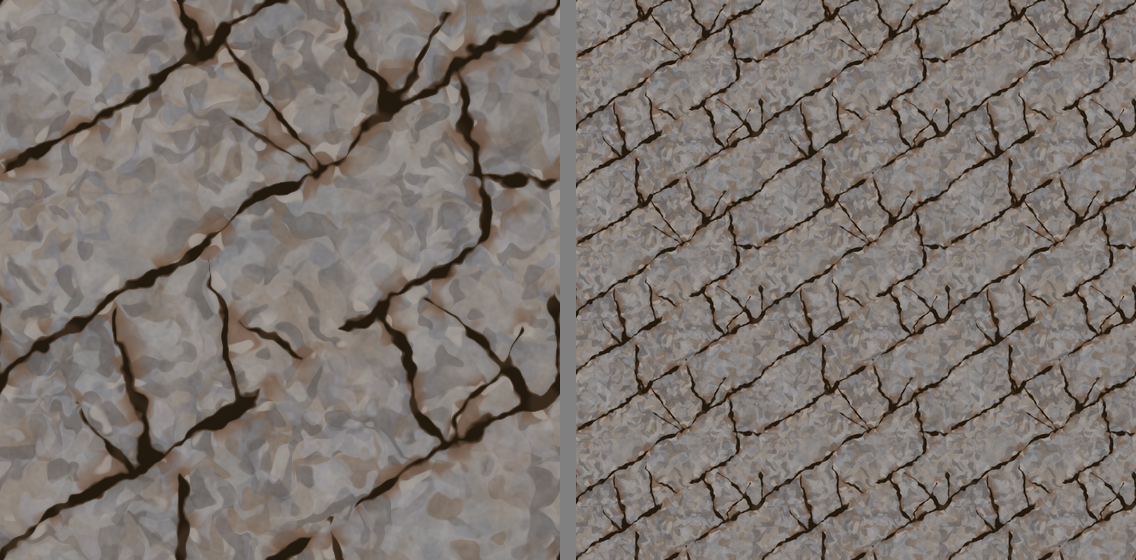
Left: one tile. Right: repeated 3 by 3.
This texture is drawn by a Shadertoy shader. Its source:

```glsl
// Weathered grey stone slabs split by dark, slanting cracks with rusty rims.
// Cracks are distances to a skewed lattice of lines and hashed segments;
// the stone is layered patches of gradient noise. Everything wraps at the edges.

const vec3 COOL_STONE = vec3(0.548, 0.540, 0.536);
const vec3 WARM_STONE = vec3(0.565, 0.522, 0.485);
const vec3 RUST = vec3(0.46, 0.33, 0.24);
const vec3 PALE_CHIP = vec3(0.66, 0.63, 0.60);
const vec3 CRACK_RIM = vec3(0.30, 0.225, 0.16);
const vec3 CRACK_CORE = vec3(0.13, 0.095, 0.055);
const vec3 PATCH_TONES[6] = vec3[6](
    vec3(0.61, 0.59, 0.57), vec3(0.49, 0.425, 0.37), vec3(0.48, 0.48, 0.50),
    vec3(0.40, 0.38, 0.37), vec3(0.59, 0.58, 0.59), vec3(0.41, 0.385, 0.375));

vec2 hash2(vec2 p, float seed) {
    vec3 q = fract(vec3(p.xyx + seed * 17.3 + 3.7) * vec3(0.1031, 0.1030, 0.0973));
    q += dot(q, q.yzx + 33.33);
    return fract((q.xx + q.yz) * q.zy);
}

float cornerSlope(vec2 cell, vec2 offset, float period, float seed) {
    vec2 wrapped = floor(mod(cell + 0.5, period));
    float angle = 6.28318 * hash2(wrapped, seed).x;
    return dot(vec2(cos(angle), sin(angle)), offset);
}

// Gradient noise that repeats once per canvas, with "period" cells across.
float noise(vec2 p, float period, float seed) {
    p *= period;
    vec2 i = floor(p), f = fract(p);
    vec2 s = f * f * f * (f * (f * 6.0 - 15.0) + 10.0);
    vec2 e = vec2(1.0, 0.0);
    float a = cornerSlope(i, f, period, seed);
    float b = cornerSlope(i + e.xy, f - e.xy, period, seed);
    float c = cornerSlope(i + e.yx, f - e.yx, period, seed);
    float d = cornerSlope(i + e.xx, f - e.xx, period, seed);
    return mix(mix(a, b, s.x), mix(c, d, s.x), s.y);
}

float fbm(vec2 p, float period, float seed) {
    float sum = 0.0, gain = 0.6;
    for (int k = 0; k < 4; k++) {
        sum += gain * noise(p, period, seed + float(k));
        period *= 2.0;
        gain *= 0.6;
    }
    return sum;
}

vec2 warp(vec2 p, float period, float amount, float seed) {
    return p + amount * vec2(noise(p, period, seed), noise(p, period, seed + 1.0));
}

float smoothMin(float a, float b, float k) {
    float h = max(k - abs(a - b), 0.0) / k;
    return min(a, b) - 0.25 * h * h * k;
}

// Skewed lattice: u counts the long cracks, v the steps along them.
vec2 toLattice(vec2 p) { return vec2(3.0 * p.y - 2.0 * p.x, 2.0 * p.x + p.y); }
vec2 fromLattice(vec2 l) { return vec2((3.0 * l.y - l.x) / 8.0, (l.x + l.y) / 4.0); }

// Distance to a line from a to b that thins towards b.
float taperedSegment(vec2 p, vec2 a, vec2 b, float thinning) {
    vec2 ab = b - a;
    float h = clamp(dot(p - a, ab) / dot(ab, ab), 0.0, 1.0);
    return length(p - a - ab * h) + thinning * h * h;
}

// One hashed segment per lattice cell; eight distinct cells fill the canvas.
float crossCracks(vec2 p, float minReach, float maxReach, float tilt, float seed) {
    vec2 home = floor(toLattice(p));
    float d = 1.0;
    for (int i = -1; i <= 1; i++)
    for (int j = -1; j <= 1; j++) {
        vec2 cell = home + vec2(i, j);
        float id = mod(cell.x - 3.0 * cell.y, 8.0);
        vec2 place = hash2(vec2(id, 5.0), seed);
        vec2 shape = hash2(vec2(id, 9.0), seed);
        vec2 start = cell + vec2(0.0, mix(0.15, 0.85, place.x));
        vec2 span = vec2(mix(minReach, maxReach, shape.x), tilt * (2.0 * shape.y - 1.0));
        d = min(d, taperedSegment(p, fromLattice(start), fromLattice(start + span), 0.003));
    }
    return d;
}

// Signed distance to the crack edges, negative inside.
float cracks(vec2 p) {
    vec2 q = warp(warp(p, 5.0, 0.04, 11.0), 13.0, 0.02, 13.0);
    q = warp(q, 34.0, 0.009, 15.0);
    float longLine = abs(fract(toLattice(q).x + 0.5) - 0.5) / sqrt(13.0);
    float width = 0.006 + 0.009 * noise(p, 9.0, 21.0);
    float gap = 0.02 * smoothstep(0.14, 0.36, noise(p, 4.0, 23.0));
    float d = longLine - width + gap;
    d = smoothMin(d, crossCracks(q, 0.8, 1.02, 0.28, 31.0) - width, 0.017);
    d = smoothMin(d, crossCracks(q, 0.3, 0.7, 0.5, 37.0) - 0.7 * width, 0.015);
    // Broken-out lumps, then ragged edges.
    d -= 0.022 * max(noise(p, 19.0, 25.0) - 0.08, 0.0);
    return d + 0.006 * noise(p, 31.0, 27.0) + 0.003 * noise(p, 67.0, 29.0);
}

vec3 stone(vec2 p, vec2 q) {
    vec3 color = mix(COOL_STONE, WARM_STONE, smoothstep(-0.2, 0.2, fbm(p, 3.0, 41.0)));
    // Brushed patches from broad to small, each layer gathered into its own regions.
    for (int k = 0; k < 12; k++) {
        float layer = float(k);
        float period = 8.0 + 2.0 * layer;
        float blob = noise(q, period, 60.0 + layer);
        float region = smoothstep(-0.2, 0.3, noise(p, 3.0, 75.0 + layer));
        float cover = smoothstep(0.14, 0.14 + 0.0045 * period, blob);
        color = mix(color, PATCH_TONES[k % 6], 0.72 * region * cover);
    }
    // Soft mottling and fine grain.
    color += 0.065 * fbm(q, 10.0, 91.0) + 0.05 * fbm(p, 30.0, 97.0);
    return color + 0.02 * noise(p, 110.0, 103.0);
}

void mainImage(out vec4 fragColor, in vec2 fragCoord) {
    vec2 p = fragCoord / iResolution.xy;
    vec2 q = warp(warp(p, 9.0, 0.03, 51.0), 28.0, 0.016, 53.0);
    float d = cracks(p);
    float outside = max(d, 0.0);
    vec3 color = stone(p, q);
    // Rust stains, pale chips and shading beside the cracks.
    float stain = smoothstep(0.08, 0.20, noise(q, 15.0, 105.0));
    color = mix(color, RUST, 0.7 * stain * smoothstep(0.04, 0.0, outside));
    float chip = smoothstep(0.24, 0.34, noise(q, 24.0, 107.0));
    color = mix(color, PALE_CHIP, 0.8 * chip * smoothstep(0.04, 0.02, outside));
    color *= 1.0 - 0.12 * exp(-outside / 0.006);
    color = mix(color, CRACK_RIM, smoothstep(0.0025, -0.0005, d));
    vec3 core = mix(CRACK_CORE, CRACK_RIM, 0.5 * smoothstep(0.1, 0.4, noise(p, 16.0, 109.0)));
    color = mix(color, core, smoothstep(0.0, -0.0028, d));
    fragColor = vec4(color, 1.0);
}
```
